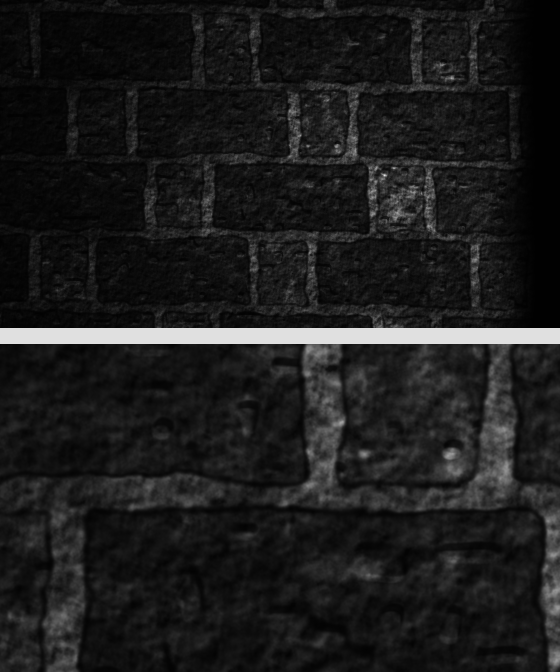
Top, the full canvas; bottom, a detail of the centre.
A Shadertoy shader for this texture:

```glsl
const float ROW_PITCH = 0.2275;
const float ROW_BASE = 0.068;
const float ROW_TILT = 0.014;
const float PERIOD = 0.671;            // one short brick, one long brick, two joints
const vec2 SHORT_HALF = vec2(0.073, 0.0995);
const vec2 LONG_HALF = vec2(0.229, 0.0995);
const float CORNER = 0.012;
const float EDGE_WEAR = 0.026;
const float ROW_SHIFT[6] = float[6](0.568, 0.864, 0.549, 0.984, 0.690, 0.250);

const vec3 LONG_COLOR = vec3(0.078);
const vec3 SHORT_COLOR = vec3(0.125);
const vec3 MORTAR_COLOR = vec3(0.275);
const vec3 CHALK_COLOR = vec3(0.36);

const vec2 LIGHT_CENTER = vec2(1.17, 0.42);
const vec2 LIGHT_RADIUS = vec2(0.74, 0.66);
const float AMBIENT = 0.17;
const vec2 SHADE_EDGE = vec2(1.48, 1.64);

float hash(vec2 p) {
    return fract(sin(dot(p, vec2(127.1, 311.7))) * 43758.5453);
}

float noise(vec2 p) {
    vec2 i = floor(p), f = fract(p);
    f = f * f * (3.0 - 2.0 * f);
    float low = mix(hash(i), hash(i + vec2(1, 0)), f.x);
    float high = mix(hash(i + vec2(0, 1)), hash(i + vec2(1, 1)), f.x);
    return mix(low, high, f.y);
}

float fbm(vec2 p) {
    float sum = 0.0, amp = 0.5;
    for (int i = 0; i < 4; i++) {
        sum += amp * noise(p);
        p = mat2(1.6, 1.2, -1.2, 1.6) * p + 17.3;
        amp *= 0.5;
    }
    return sum / 0.9375;
}

float roundBox(vec2 p, vec2 halfSize) {
    vec2 q = abs(p) - halfSize + CORNER;
    return length(max(q, 0.0)) + min(max(q.x, q.y), 0.0) - CORNER;
}

// Returns distance to the brick edge, short flag, and brick id
vec4 brickwork(vec2 p) {
    float v = (p.y + ROW_TILT * p.x - ROW_BASE) / ROW_PITCH;
    float row = floor(v);
    float u = (p.x - ROW_SHIFT[clamp(int(row) + 1, 0, 5)]) / PERIOD;
    float y = (fract(v) - 0.5) * ROW_PITCH;
    float shortD = roundBox(vec2((fract(u + 0.5) - 0.5) * PERIOD, y), SHORT_HALF);
    float longD = roundBox(vec2((fract(u) - 0.5) * PERIOD, y), LONG_HALF);
    bool isShort = shortD < longD;
    float column = isShort ? floor(u + 0.5) : floor(u) + 0.5;
    return vec4(min(shortD, longD), isShort ? 1.0 : 0.0, column, row);
}

void mainImage(out vec4 fragColor, in vec2 fragCoord) {
    vec2 p = fragCoord / iResolution.y;
    float pixel = 1.0 / iResolution.y;

    // Uneven laying and chipped edges
    vec2 drift = vec2(noise(p * 6.0), noise(p * 6.0 + 31.0)) - 0.5;
    vec2 wall = p + 0.014 * drift;
    vec4 brick = brickwork(wall);
    float d = brick.x + EDGE_WEAR * (fbm(p * 17.0) - 0.5);
    float tone = hash(brick.zw + 4.7);

    // Surface texture
    float blotch = fbm(p * 11.0 + 5.0);
    float grain = fbm(p * 58.0);
    float relief = grain - fbm(p * 58.0 + vec2(-0.18, 0.28));
    float speck = noise(p * 145.0);

    // Brick faces with chalky patches, pits and chips
    vec3 face = mix(LONG_COLOR, SHORT_COLOR, brick.y) * mix(0.8, 1.2, tone);
    float chalk = smoothstep(0.48, 0.72, fbm(p * 24.0 + tone * 9.0));
    chalk *= mix(0.14, 0.25 + 0.4 * tone, brick.y);
    face = mix(face, CHALK_COLOR, chalk);
    face *= mix(0.65, 1.3, blotch) * mix(0.65, 1.35, grain);
    vec2 pitSpace = p * vec2(34.0, 48.0);
    float pits = smoothstep(0.70, 0.84, noise(pitSpace));
    float chips = smoothstep(0.74, 0.88, noise(pitSpace + vec2(0.1, 0.35)));
    face *= 1.0 + 0.9 * chips - 0.65 * pits;

    // Rough mortar, duller in the bed joints
    float v = fract((wall.y + ROW_TILT * wall.x - ROW_BASE) / ROW_PITCH);
    float bed = smoothstep(0.40, 0.45, abs(v - 0.5));
    vec3 mortar = MORTAR_COLOR * mix(1.0, 0.68, bed);
    mortar *= mix(0.45, 1.45, blotch) * mix(0.6, 1.4, grain);

    // Joint blend, edge crease and fine relief
    float joint = smoothstep(-0.002 - pixel, 0.004 + pixel, d);
    vec3 color = mix(face, mortar, joint);
    float crease = (d + 0.001) / (0.003 + 0.5 * pixel);
    color *= 1.0 - 0.6 * exp(-crease * crease);
    color *= max(0.2, 1.0 + 2.4 * relief) * mix(0.75, 1.25, speck);

    // Pool of light and the dark right side
    vec2 offset = (p - LIGHT_CENTER) / LIGHT_RADIUS;
    float light = AMBIENT + exp(-dot(offset, offset));
    light *= 1.0 - smoothstep(SHADE_EDGE.x, SHADE_EDGE.y, p.x);
    fragColor = vec4(color * light + 0.004, 1.0);
}
```
